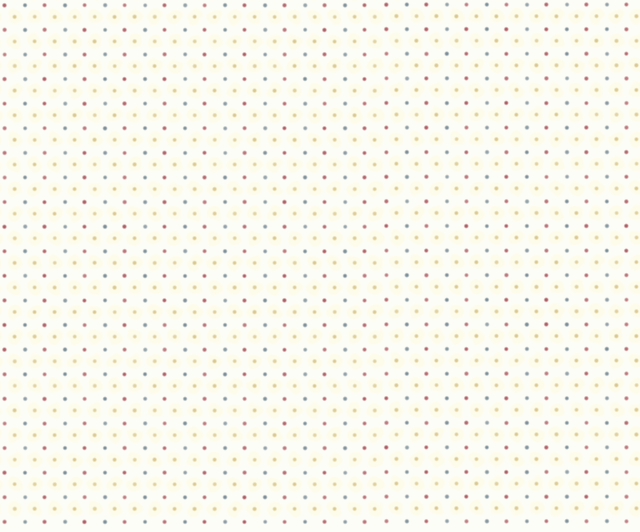
Give the GLSL for this pattern, as a Shadertoy shader.

```glsl
// Small polka dots on cream paper: columns of alternating red and blue dots, with
// rows of yellow dots set halfway between them. Two lattices are found by rounding
// to the nearest dot; a vertical seam offsets the right-hand panel slightly.

// Lengths are fractions of the canvas width, measured from the top left.
const vec2  PITCH         = vec2(0.03125, 0.03844);
const vec2  ACCENT_ORIGIN = vec2(0.0071, 0.0082);
const vec2  YELLOW_ORIGIN = vec2(0.0229, 0.0263);
const float BLUE_SHIFT    = 0.0009;
const float SEAM_X        = 0.594;
const vec2  PANEL_SHIFT   = vec2(0.0341, -0.0010);
const float LAST_YELLOW_ROW = 20.0;

const float DOT_RADIUS    = 0.0028;
const float EDGE_SOFTNESS = 0.0019;
const float HALO_RADIUS   = 0.0115;
const float HALO_SOFTNESS = 0.0025;
const float JITTER        = 0.0004;   // printing misplacement
const float SIZE_VARIATION = 0.12;
const float INK_VARIATION  = 0.22;
const float MOTTLE_DEPTH   = 0.0012;

const vec3 PAPER  = vec3(0.992, 0.992, 0.970);
const vec3 CREAM  = vec3(0.992, 0.988, 0.922);
const vec3 RED    = vec3(0.67, 0.36, 0.39);
const vec3 BLUE   = vec3(0.48, 0.55, 0.59);
const vec3 YELLOW = vec3(0.85, 0.78, 0.57);

vec3 hash3(vec2 p) {
    vec3 q = fract(p.xyx * vec3(0.1031, 0.1030, 0.0973));
    q += dot(q, q.yzx + 33.33);
    return fract((q.xxy + q.yzz) * q.zyx);
}

// Signed distance to a printed dot, slightly misplaced and resized per cell
float dotDistance(vec2 offset, vec3 rnd) {
    float radius = DOT_RADIUS * (1.0 + SIZE_VARIATION * (rnd.z - 0.5));
    return length(offset - JITTER * (rnd.xy - 0.5)) - radius;
}

float coverage(float d, float softness) {
    return 1.0 - smoothstep(-softness, softness, d);
}

float inkStrength(vec3 rnd) {
    return 1.0 - INK_VARIATION * rnd.x;
}

// Faint mottling of the paper from layered sines
float mottle(vec2 p) {
    return sin(p.x * 190.0 + 2.0 * sin(p.y * 130.0))
         + sin(p.y * 230.0 + 2.0 * sin(p.x * 110.0));
}

void mainImage(out vec4 fragColor, in vec2 fragCoord) {
    vec2 p = vec2(fragCoord.x, iResolution.y - fragCoord.y) / iResolution.x;
    float softness = max(EDGE_SOFTNESS, 0.8 / iResolution.x);

    // Right-hand panel restarts the lattice beyond the seam
    float panel = step(SEAM_X, p.x);
    vec2 q = p - PANEL_SHIFT * panel;
    vec2 panelSeed = vec2(57.0 * panel + 11.0);

    // Yellow lattice
    vec2 yellowCell = round((q - YELLOW_ORIGIN) / PITCH);
    yellowCell.y = min(yellowCell.y, LAST_YELLOW_ROW);
    vec2 yellowOffset = q - YELLOW_ORIGIN - yellowCell * PITCH;
    vec3 yellowRnd = hash3(yellowCell + panelSeed + 131.0);

    // Red and blue lattice, coloured by column parity
    vec2 accentCell = round((q - ACCENT_ORIGIN) / PITCH);
    float isBlue = mod(accentCell.x, 2.0);
    vec2 accentOffset = q - ACCENT_ORIGIN - accentCell * PITCH;
    accentOffset.x -= BLUE_SHIFT * isBlue;
    vec3 accentRnd = hash3(accentCell + panelSeed);

    // Paper, warmed around the yellow dots
    float haloDistance = length(yellowOffset) - HALO_RADIUS + MOTTLE_DEPTH * mottle(p);
    vec3 color = mix(PAPER, CREAM, coverage(haloDistance, HALO_SOFTNESS));

    // Ink
    float yellowInk = coverage(dotDistance(yellowOffset, yellowRnd), softness);
    color = mix(color, YELLOW, yellowInk * inkStrength(yellowRnd));
    float accentInk = coverage(dotDistance(accentOffset, accentRnd), softness);
    color = mix(color, mix(RED, BLUE, isBlue), accentInk * inkStrength(accentRnd));

    fragColor = vec4(color, 1.0);
}
```
